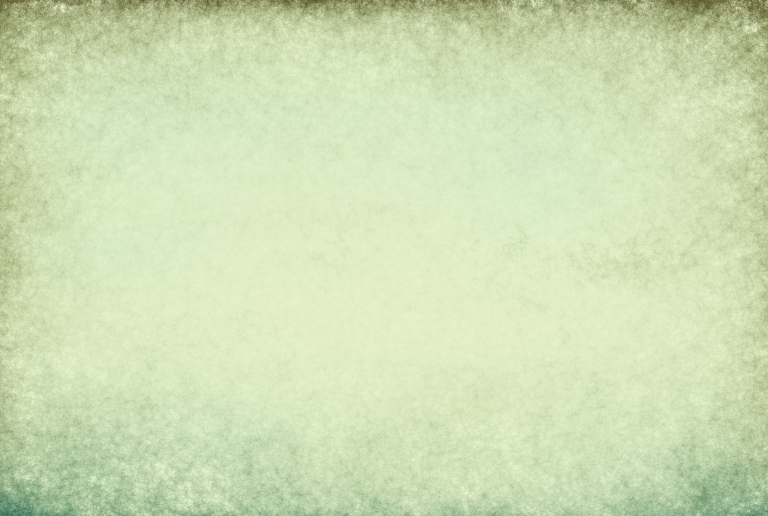
Write a WebGL 2 fragment shader that draws this texture.

```glsl
#version 300 es
precision highp float;

uniform vec2 u_resolution;
out vec4 fragColor;

const vec3 PAPER = vec3(0.870, 0.930, 0.775);
const vec3 MINT = vec3(0.815, 0.930, 0.800);
const vec3 CREAM = vec3(0.905, 0.935, 0.775);
const vec3 OLIVE = vec3(0.68, 0.73, 0.51);
const vec3 BROWN = vec3(0.39, 0.38, 0.21);
const vec3 SAGE = vec3(0.60, 0.72, 0.55);
const vec3 TEAL = vec3(0.30, 0.52, 0.44);

vec2 hash2(vec2 cell) {
  vec3 q = fract(cell.xyx * vec3(0.1031, 0.1030, 0.0973));
  q += dot(q, q.yzx + 33.33);
  return fract((q.xx + q.yz) * q.zy);
}

// Distance to the nearest scattered point, about 0.45 on average
float cellular(vec2 p) {
  vec2 cell = floor(p), f = fract(p);
  float nearest = 2.0;
  for (int i = 0; i < 9; i++) {
    vec2 offset = vec2(i % 3, i / 3) - 1.0;
    vec2 delta = offset + hash2(cell + offset + 57.0) - f;
    nearest = min(nearest, dot(delta, delta));
  }
  return sqrt(nearest);
}

// Layered cells, centred on zero
float grain(vec2 p, float falloff) {
  float sum = 0.0, weight = 1.0, total = 0.0;
  for (int i = 0; i < 4; i++) {
    sum += weight * (cellular(p) - 0.45);
    total += weight;
    weight *= falloff;
    p = mat2(1.6, 1.2, -1.2, 1.6) * p + 7.3;
  }
  return 2.0 * sum / total;
}

// Layered sines with a drifting domain, roughly -1 to 1
float waves(vec2 p) {
  float sum = 0.0, weight = 0.5;
  for (int i = 0; i < 6; i++) {
    p += 0.6 * sin(p.yx * 1.3 + float(i) * 2.1);
    sum += weight * sin(p.x + 1.7) * cos(p.y - 0.6);
    weight *= 0.72;
    p = mat2(1.5, 0.9, -0.9, 1.5) * p;
  }
  return sum;
}

// Soft elliptical patch
float blob(vec2 uv, vec2 centre, vec2 radius) {
  vec2 d = (uv - centre) / radius;
  return exp(-dot(d, d));
}

// Darkening that fades away from one side
float fade(float dist, float reach) {
  return exp(-max(dist, 0.0) / reach);
}

void main() {
  vec2 uv = gl_FragCoord.xy / u_resolution;
  vec2 p = gl_FragCoord.xy / u_resolution.y;
  vec2 flip = 1.0 - uv;

  // Surface textures
  float cloud = waves(p * vec2(9.0, 12.0));
  float mottle = grain(p * 14.0, 0.9);
  float fine = grain(p * 52.0, 1.0);
  vec2 stretch = mix(vec2(34.0, 80.0), vec2(80.0, 40.0), step(0.55, uv.y));
  float fibre = grain(p * stretch, 0.9) * smoothstep(0.0, 0.3, abs(uv.y - 0.55));
  float rough = 0.6 * mottle + 0.75 * fine + 0.3 * fibre;
  float patchy = max(1.0 + 0.5 * cloud + 1.1 * rough, 0.0);

  // Broad tints in the paper
  float mint = blob(uv, vec2(0.17, 0.77), vec2(0.13, 0.12))
    + blob(uv, vec2(0.69, 0.66), vec2(0.10, 0.14))
    + 0.7 * blob(uv, vec2(0.14, 0.51), vec2(0.12, 0.06))
    + 0.6 * blob(uv, vec2(0.48, 0.79), vec2(0.25, 0.10))
    + 0.7 * blob(uv, vec2(0.29, 0.15), vec2(0.08, 0.06))
    + 0.6 * blob(uv, vec2(0.78, 0.09), vec2(0.12, 0.08));
  float cream = blob(uv, vec2(0.64, 0.40), vec2(0.32, 0.18))
    + 0.6 * blob(uv, vec2(0.32, 0.38), vec2(0.25, 0.12));
  vec3 color = mix(PAPER, CREAM, clamp(0.6 * cream + 0.08 * cloud, 0.0, 0.7));
  color = mix(color, MINT, clamp(0.42 * mint + 0.10 * cloud, 0.0, 0.6));

  // Olive wear along the sides and top
  float wear = 0.52 * fade(uv.x, 0.075) + 0.50 * fade(flip.x, 0.075)
    + 0.66 * fade(flip.y, 0.12) + 0.20 * blob(uv, vec2(0.62, 0.12), vec2(0.22, 0.14));
  color = mix(color, OLIVE, clamp(wear * patchy, 0.0, 0.95));

  // Green wash along the bottom, strongest at the left
  float wash = 0.42 * fade(uv.y, 0.07)
    + 0.48 * blob(uv, vec2(0.13, 0.06), vec2(0.24, 0.15))
    + 0.30 * blob(uv, vec2(0.95, 0.04), vec2(0.13, 0.15));
  color = mix(color, SAGE, clamp(wash * patchy, 0.0, 0.95));

  // Dark rims and corners
  float rim = 0.58 * fade(flip.y, 0.025) + 0.32 * fade(length(vec2(uv.x, flip.y)), 0.08)
    + 0.42 * fade(length(flip), 0.10) + 0.10 * fade(min(uv.x, flip.x), 0.02);
  color = mix(color, BROWN, clamp(rim * patchy, 0.0, 0.85));
  float base = 0.20 * fade(uv.y, 0.02) + 0.55 * fade(length(uv), 0.06)
    + 0.45 * fade(length(vec2(flip.x, uv.y)), 0.055);
  color = mix(color, TEAL, clamp(base * patchy, 0.0, 0.85));

  // Faint soft stains at the right
  float stain = blob(uv, vec2(0.66, 0.53), vec2(0.06, 0.03))
    + blob(uv, vec2(0.82, 0.50), vec2(0.11, 0.05));
  color = mix(color, OLIVE, 0.32 * stain * smoothstep(-0.3, 0.7, 0.5 * cloud + rough));

  // Grain, with sparse dark flecks, stronger toward the borders
  float border = clamp(wear + wash, 0.0, 1.0);
  float fleck = smoothstep(0.15, 0.75, rough + 0.3 * cloud);
  color -= vec3(1.0, 0.92, 0.98) * mix(0.030, 0.085, border) * (rough + 0.7 * fleck);
  fragColor = vec4(clamp(color, 0.0, 1.0), 1.0);
}
```
